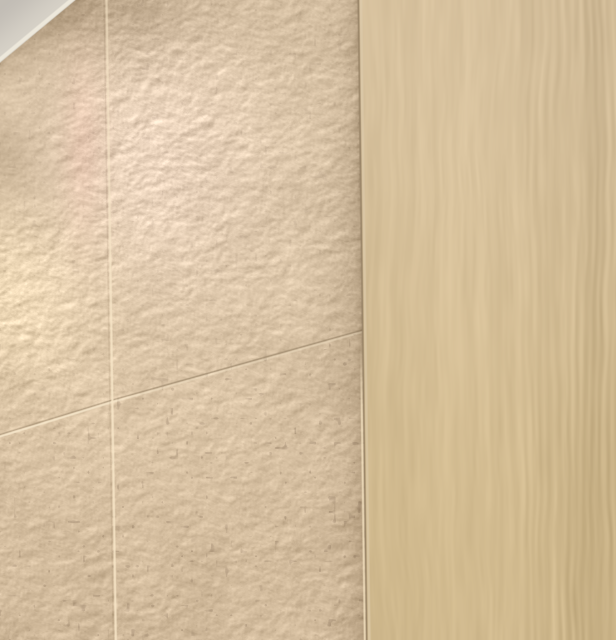
Give the GLSL for this texture, as a Shadertoy shader.

```glsl
float hash(vec2 p) {
    vec3 q = fract(p.xyx * vec3(0.1031, 0.1030, 0.0973));
    q += dot(q, q.yzx + 33.33);
    return fract((q.x + q.y) * q.z);
}

float noise(vec2 p) {
    vec2 i = floor(p), f = fract(p);
    f = f * f * (3.0 - 2.0 * f);
    return mix(mix(hash(i), hash(i + vec2(1, 0)), f.x),
               mix(hash(i + vec2(0, 1)), hash(i + vec2(1, 1)), f.x), f.y);
}

float fbm(vec2 p) {
    float sum = 0.0, amp = 0.5;
    for (int i = 0; i < 4; i++) {
        sum += amp * noise(p);
        p = mat2(1.6, 1.2, -1.2, 1.6) * p + 7.3;
        amp *= 0.5;
    }
    return sum;
}

// Soft elliptical pool of light
float glow(vec2 p, vec2 center, vec2 radius) {
    vec2 d = (p - center) / radius;
    return exp(-dot(d, d));
}

// Antialiased line around the zero of a signed distance
float line(float d, float halfWidth) {
    float px = 1.0 / iResolution.y;
    return 1.0 - smoothstep(halfWidth - px, halfWidth + px, abs(d));
}

float stoneHeight(vec2 p) {
    p += 0.008 * vec2(noise(p * 25.0), noise(p * 25.0 + 40.0));
    return fbm(mat2(0.9, -0.3, 0.4, 1.0) * p * vec2(58.0, 78.0));
}

vec3 stone(vec2 p, float seam) {
    // Broad illumination
    vec3 col = mix(vec3(0.82, 0.73, 0.61), vec3(0.85, 0.765, 0.65), smoothstep(0.1, 0.7, p.y));
    float shine = glow(p, vec2(0.24, 0.75), vec2(0.17, 0.20));
    float warm = glow(p, vec2(0.0, 0.54), vec2(0.16, 0.15));
    col += shine * vec3(0.07, 0.065, 0.09);
    col += warm * vec3(0.09, 0.09, 0.07);
    col += 0.03 * glow(p, vec2(0.27, 0.30), vec2(0.25, 0.14));
    col += vec3(0.02, -0.01, 0.0) * glow(p, vec2(0.13, 0.77), vec2(0.03, 0.13));
    col -= 0.07 * glow(p, vec2(0.0, 0.73), vec2(0.13, 0.08));
    col -= 0.12 * glow(p, vec2(0.10, 1.0), vec2(0.25, 0.07));
    col -= 0.05 * smoothstep(0.48, 0.57, p.x);

    // Raking light over the rough relief
    vec2 e = vec2(-0.0025, 0.004);
    float relief = stoneHeight(p) - stoneHeight(p + e);
    float rough = mix(0.22, 0.38, max(shine, warm));
    rough *= mix(1.0, 0.5, smoothstep(0.18, 0.0, p.x) * smoothstep(0.6, 0.75, p.y));
    col += relief * rough;
    col += (fbm(p * 13.0) - 0.47) * 0.07;
    col += (noise(p * 300.0) - 0.5) * 0.035;

    // Sparse mineral specks
    float pit = smoothstep(0.84, 0.98, noise(p * 130.0 + 19.0));
    col -= pit * vec3(0.09, 0.09, 0.08) * (seam < 0.0 ? 1.0 : 0.5);
    return col;
}

vec3 wood(vec2 p) {
    vec3 col = mix(vec3(0.81, 0.72, 0.55), vec3(0.835, 0.75, 0.61), smoothstep(0.1, 1.0, p.y));
    col += 0.025 * glow(p, vec2(0.72, 0.6), vec2(0.12, 0.6));
    col -= 0.03 * smoothstep(0.82, 0.96, p.x);

    // Wandering vertical grain, strongest on the right
    float x = p.x + 0.022 * noise(vec2(p.x * 5.0, p.y * 4.0))
                  + 0.005 * noise(vec2(p.x * 20.0, p.y * 13.0));
    float right = smoothstep(0.76, 0.90, p.x);
    float bands = sin(x * 430.0 + 7.0 * noise(vec2(x * 28.0, p.y * 1.5)));
    float fade = noise(vec2(x * 35.0, p.y * 5.0));
    col += bands * fade * mix(0.006, 0.030, right);
    col += (fbm(vec2(x * 55.0, p.y * 2.0)) - 0.47) * mix(0.06, 0.10, right);
    col += (noise(vec2(x * 230.0, p.y * 18.0)) - 0.5) * 0.025;
    return col;
}

void mainImage(out vec4 fragColor, in vec2 fragCoord) {
    vec2 p = fragCoord / iResolution.y;
    float px = 1.0 / iResolution.y;
    float panel = p.x - (0.573 - 0.013 * p.y);
    float joint = p.x - (0.181 - 0.0145 * p.y);
    float seam = p.y - 0.374 - (p.x - 0.176) * (p.x < 0.176 ? 0.307 : 0.28);
    float ceiling = (p.y - 0.902 - 0.83 * p.x) / 1.3;

    vec3 col = stone(p, seam);

    // Slanted seam: shadow above a lit lip
    float left = smoothstep(0.3, 0.1, p.x);
    col = mix(col, vec3(0.62, 0.54, 0.43), line(seam - 0.001, 0.0013) * mix(0.75, 0.55, left));
    col = mix(col, vec3(0.97, 0.91, 0.80), line(seam + 0.002, 0.0016) * mix(0.4, 0.85, left));

    // Pale upright joint
    col -= 0.06 * line(joint + 0.004, 0.001);
    col = mix(col, vec3(0.97, 0.90, 0.78), line(joint, 0.0017) * mix(0.85, 0.6, smoothstep(0.4, 0.9, p.y)));

    // Ceiling corner with a bright trim
    vec3 ceilingColor = mix(vec3(0.84, 0.82, 0.78), vec3(0.76, 0.74, 0.71), smoothstep(0.0, 0.07, ceiling));
    col -= 0.08 * exp(-abs(ceiling) * 45.0);
    col = mix(col, ceilingColor, smoothstep(-px, px, ceiling));
    col = mix(col, vec3(0.93, 0.91, 0.86), line(ceiling - 0.004, 0.003));

    // Wood panel and its shadowed edge
    col -= 0.10 * exp(-abs(panel) * 100.0);
    col = mix(col, wood(p), smoothstep(-px, px, panel));
    col = mix(col, vec3(0.87, 0.80, 0.68), 0.6 * line(panel - 0.004, 0.002));
    col = mix(col, vec3(0.57, 0.49, 0.38), 0.8 * line(panel, 0.0014));
    float lowerLip = smoothstep(0.48, 0.35, p.y);
    col = mix(col, vec3(0.96, 0.89, 0.76), lowerLip * 0.8 * line(panel + 0.003, 0.0016));

    fragColor = vec4(clamp(col, 0.0, 1.0), 1.0);
}
```
